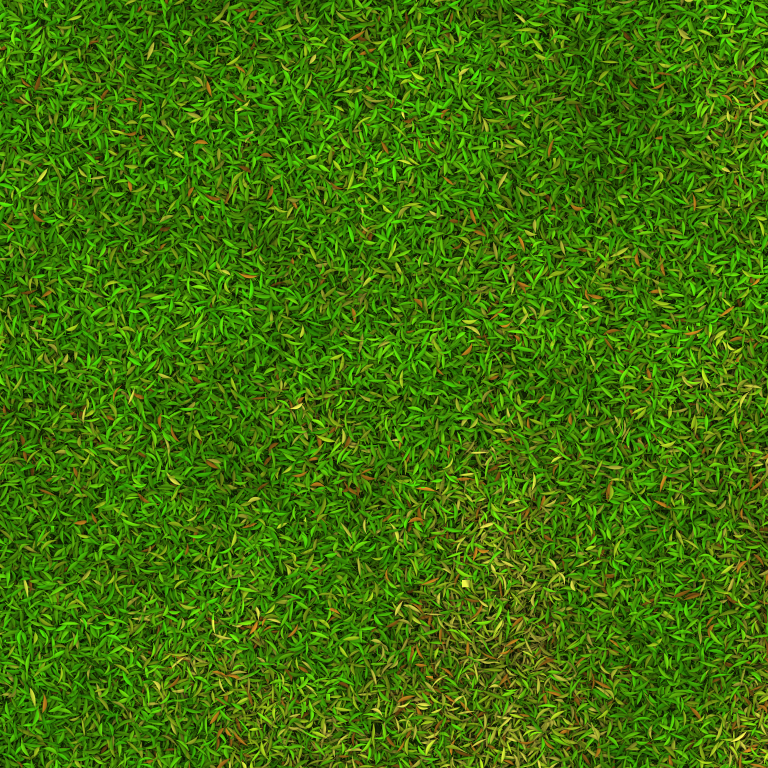
Give the GLSL for this texture, as a Shadertoy shader.

```glsl
const int LAYERS = 12;
const float CELLS = 64.0;
const vec3 SOIL = vec3(0.09, 0.17, 0.02);
const vec3 DEEP_GREEN = vec3(0.34, 1.0, 0.03);
const vec3 LIME_GREEN = vec3(0.60, 1.0, 0.07);
const vec3 OLIVE = vec3(0.78, 0.98, 0.13);
const vec3 STRAW = vec3(1.02, 1.02, 0.34);
const vec3 RUST = vec3(0.90, 0.62, 0.14);

vec4 hash4(vec3 p) {
    vec4 q = fract(p.xyzx * vec4(0.1031, 0.1030, 0.0973, 0.1099));
    q += dot(q, q.wzxy + 33.33);
    return fract((q.xxyz + q.yzzw) * q.zywx);
}

float cornerSlope(vec2 corner, vec2 offset) {
    float angle = 6.2832 * hash4(vec3(corner, 71.0)).x;
    return dot(vec2(cos(angle), sin(angle)), offset);
}

float gradientNoise(vec2 p) {
    vec2 i = floor(p), f = fract(p);
    vec2 u = f * f * f * (f * (f * 6.0 - 15.0) + 10.0);
    vec2 e = vec2(1.0, 0.0);
    float low = mix(cornerSlope(i, f), cornerSlope(i + e, f - e), u.x);
    float high = mix(cornerSlope(i + e.yx, f - e.yx), cornerSlope(i + 1.0, f - 1.0), u.x);
    return mix(low, high, u.y);
}

float fbm(vec2 p) {
    float sum = 0.0, amp = 0.6;
    for (int i = 0; i < 4; i++) {
        sum += amp * gradientNoise(p);
        p = mat2(1.6, 1.2, -1.2, 1.6) * p + 7.3;
        amp *= 0.55;
    }
    return sum;
}

// Dryness of the lawn, strongest toward the lower right
float dryness(vec2 uv) {
    float slope = 0.42 * (uv.x - uv.y) - 0.12 * uv.y;
    return smoothstep(-0.12, 0.62, slope + 0.9 * fbm(uv * 4.0 + 20.0));
}

// Signed distance to a bent, tapering blade; also returns the place across it
vec2 bladeShape(vec2 p, float angle, float halfLength, float halfWidth, float bend) {
    float c = cos(angle), s = sin(angle);
    p = mat2(c, -s, s, c) * p;
    float along = p.x / halfLength;
    float across = p.y - bend * (along * along - 0.4);
    float width = halfWidth * (1.0 - along * along) * (1.0 - 0.3 * along);
    return vec2(abs(across) - width, clamp(across / halfWidth, -1.0, 1.0));
}

vec3 bladeTint(vec4 rnd, float dry) {
    vec3 green = mix(DEEP_GREEN, LIME_GREEN, clamp(rnd.x * 0.85 + dry * 0.3, 0.0, 1.0));
    vec3 dead = mix(OLIVE, STRAW, smoothstep(0.45, 1.0, rnd.z + dry * 0.35 - 0.1));
    dead = mix(dead, RUST, step(0.86, rnd.w));
    return mix(green, dead, step(rnd.y, 0.13 + 0.62 * dry));
}

// One sheet of scattered blades laid over the sheets below
vec3 addLayer(vec3 below, vec2 uv, float layer, float height, float dry, float shade, float blur) {
    vec2 p = uv * CELLS + hash4(vec3(layer, 3.0, 9.0)).xy * 40.0;
    vec2 cell = floor(p);
    vec3 color = below;
    for (int y = -1; y <= 1; y++)
    for (int x = -1; x <= 1; x++) {
        vec2 id = cell + vec2(x, y);
        vec4 place = hash4(vec3(id, layer + 11.0));
        vec4 look = hash4(vec3(id + 53.0, layer + 37.0));
        vec4 tone = hash4(vec3(id + 97.0, layer + 59.0));
        float halfLength = mix(0.5, 0.92, place.w);
        float halfWidth = mix(0.09, 0.17, look.x) * (1.0 - 0.2 * dry);
        float bend = (look.y - 0.5) * 0.5;
        vec2 blade = bladeShape(p - id - place.xy, 6.2832 * place.z, halfLength, halfWidth, bend);
        float shadow = 1.0 - smoothstep(-0.05, 0.22, blade.x);
        float cover = 1.0 - smoothstep(-blur, blur, blade.x);
        float light = mix(0.27, 0.65, height) * mix(0.74, 1.26, look.z);
        light *= shade * (1.0 + 0.16 * blade.y);
        color *= 1.0 - 0.25 * shadow;
        color = mix(color, bladeTint(tone, dry) * light, cover);
    }
    return color;
}

void mainImage(out vec4 fragColor, in vec2 fragCoord) {
    vec2 uv = fragCoord / iResolution.y;
    float blur = 0.75 * CELLS / iResolution.y;
    float dry = dryness(uv);
    float shade = 1.04 + 0.38 * fbm(uv * 4.5 + 51.0) + 0.08 * dry;

    vec3 color = SOIL;
    for (int i = 0; i < LAYERS; i++) {
        float height = float(i) / float(LAYERS - 1);
        color = addLayer(color, uv, float(i), height, dry, shade, blur);
    }
    fragColor = vec4(clamp(color, 0.0, 1.0), 1.0);
}
```
